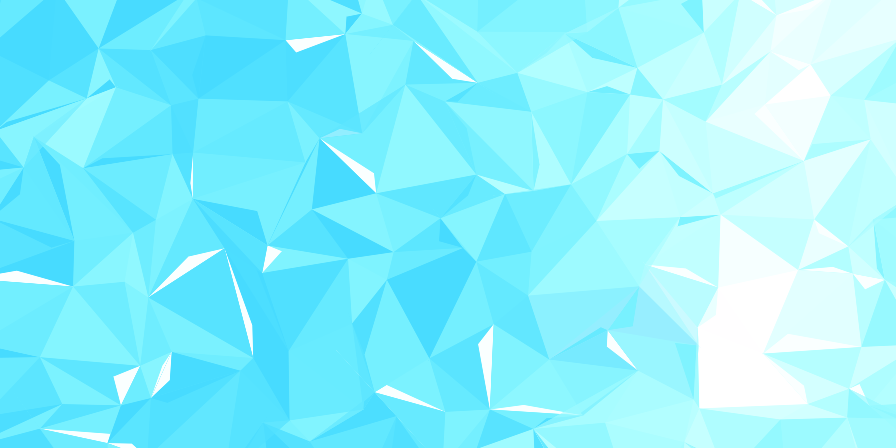
Reproduce this background procedurally as a WebGL 1 fragment shader.

```glsl
precision highp float;

uniform vec2 u_resolution;

#define CELL 0.125
#define JITTER 1.15
#define FACET_CONTRAST 0.26
#define SHARD_CHANCE 0.27
#define SHARD_WIDTH 0.24
#define BRIGHT_SHARDS 0.45
#define DARK_TONE 0.385
#define LIGHT_TONE 0.69

float hash(vec2 p) {
  return fract(sin(dot(p, vec2(127.1, 311.7))) * 43758.545);
}

vec2 hash2(vec2 p) {
  return vec2(hash(p), hash(p + 37.3));
}

// Mesh vertex: a grid corner moved at random
vec2 vertex(vec2 id) {
  return (id + (hash2(id) - 0.5) * JITTER) * CELL;
}

float glow(vec2 p, vec2 center, vec2 size) {
  vec2 q = (p - center) / size;
  return exp(-dot(q, q));
}

// Distance inside the edge from a to b
float edgeDistance(vec2 p, vec2 a, vec2 b) {
  vec2 e = b - a;
  vec2 v = p - a;
  return (e.x * v.y - e.y * v.x) / max(length(e), 0.0001);
}

// Smooth triangle mask for either winding
float triangleMask(vec2 p, vec2 a, vec2 b, vec2 c, float blur) {
  float winding = sign(edgeDistance(c, a, b));
  float d = min(edgeDistance(p, a, b) * winding,
            min(edgeDistance(p, b, c) * winding,
                edgeDistance(p, c, a) * winding));
  return smoothstep(-blur, blur, d);
}

// Brightness over the canvas: blue left, white glow right
float toneField(vec2 p) {
  float tone = mix(DARK_TONE, LIGHT_TONE, smoothstep(0.65, 1.7, p.x));
  tone += 0.34 * glow(p, vec2(1.84, 0.98), vec2(0.16, 0.18));
  tone += 0.24 * glow(p, vec2(1.77, 0.66), vec2(0.13, 0.22));
  tone += 0.64 * glow(p, vec2(1.70, 0.26), vec2(0.12, 0.13));
  tone += 0.14 * glow(p, vec2(1.17, 0.64), vec2(0.16, 0.09));
  tone += 0.12 * glow(p, vec2(0.32, 0.35), vec2(0.09, 0.13));
  tone += 0.12 * glow(p, vec2(0.17, 0.74), vec2(0.08, 0.11));
  tone += 0.10 * glow(p, vec2(1.00, 0.98), vec2(0.30, 0.14));
  tone -= 0.05 * glow(p, vec2(0.57, 0.84), vec2(0.16, 0.14));
  tone -= 0.10 * glow(p, vec2(1.12, 0.25), vec2(0.18, 0.25));
  return tone;
}

// Sky blue through cyan to white
vec3 palette(float tone) {
  float r = clamp(tone, 0.28, 1.0);
  float shade = max(0.8 - r, 0.0) / 0.46;
  return vec3(r, 1.0 - 0.11 * shade * shade, 1.0);
}

// Flat facet with an occasional thin shard along one edge
vec3 facetColor(vec2 p, vec2 a, vec2 b, vec2 c, vec2 seed, float blur) {
  vec2 center = (a + b + c) / 3.0;
  float tone = toneField(center);
  vec3 color = palette(tone + (hash(seed + 5.7) - 0.5) * FACET_CONTRAST);
  color.g -= 0.05 * glow(center, vec2(1.40, 0.27), vec2(0.14, 0.08));

  if (hash(seed + 11.9) < SHARD_CHANCE) {
    float width = SHARD_WIDTH * mix(0.5, 1.1, hash(seed + 3.1));
    vec2 tip = mix(mix(a, b, hash(seed + 2.3)), c, width);
    bool bright = hash(seed + 8.1) < BRIGHT_SHARDS;
    vec3 shard = bright ? vec3(0.98, 1.0, 1.0) : palette(tone - 0.18);
    color = mix(color, shard, triangleMask(p, a, b, tip, blur));
  }
  return color;
}

void main() {
  vec2 p = gl_FragCoord.xy / u_resolution * vec2(2.0, 1.0);
  float blur = 0.5 / u_resolution.y;
  vec2 cell = floor(p / CELL);
  vec4 sum = vec4(0.0);

  // Two triangles for each nearby cell, weighted by coverage
  for (int j = -1; j <= 1; j++) {
    for (int i = -1; i <= 1; i++) {
      vec2 id = cell + vec2(float(i), float(j));
      vec2 a = vertex(id);
      vec2 b = vertex(id + vec2(1.0, 0.0));
      vec2 c = vertex(id + vec2(1.0, 1.0));
      vec2 d = vertex(id + vec2(0.0, 1.0));

      // Rotate the corners to flip the diagonal
      if (hash(id + 19.4) < 0.5) {
        vec2 first = a;
        a = b; b = c; c = d; d = first;
      }
      float lower = triangleMask(p, a, b, c, blur);
      float upper = triangleMask(p, a, c, d, blur);
      sum += lower * vec4(facetColor(p, a, b, c, id, blur), 1.0);
      sum += upper * vec4(facetColor(p, c, d, a, id + 0.5, blur), 1.0);
    }
  }
  gl_FragColor = vec4(sum.rgb / max(sum.a, 0.001), 1.0);
}
```
